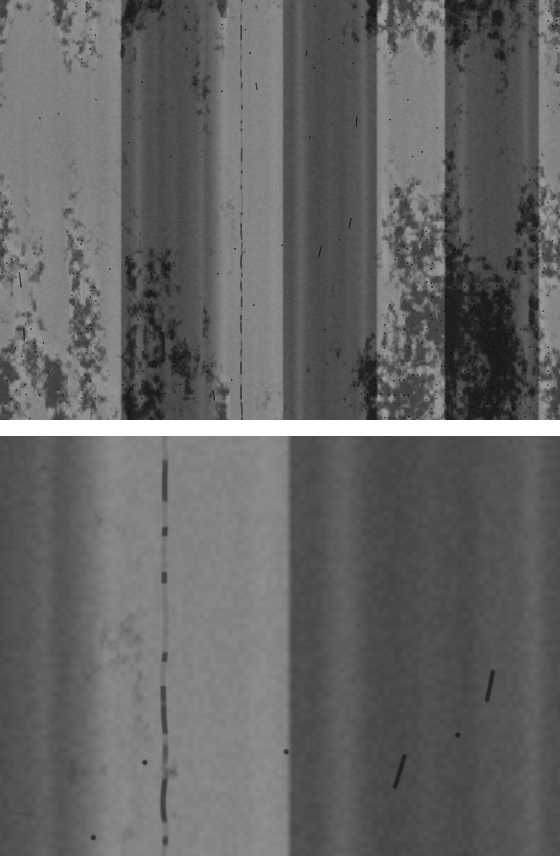
Top: the whole. Bottom: its middle third, enlarged.
Reproduce this texture procedurally as a WebGL 1 fragment shader.

```glsl
precision highp float;
// Weathered corrugated sheet metal: three dark vertical grooves between pale
// flats, stained by stretched wrapping noise, with pits, scratches and a seam.
// All noise lattices have whole-number periods, so the canvas tiles.
uniform vec2 u_resolution;

float hash(vec2 p) {
  vec3 q = fract(p.xyx * 0.1031);
  q += dot(q, q.yzx + 33.33);
  return fract((q.x + q.y) * q.z);
}

// Value noise with a whole number of cells across the tile
float noise(vec2 uv, vec2 cells, float seed) {
  vec2 p = uv * cells;
  vec2 i = floor(p);
  vec2 f = fract(p);
  f = f * f * (3.0 - 2.0 * f);
  vec2 a = mod(i, cells) + seed;
  vec2 b = mod(i + 1.0, cells) + seed;
  return mix(mix(hash(a), hash(vec2(b.x, a.y)), f.x),
             mix(hash(vec2(a.x, b.y)), hash(b), f.x), f.y);
}

float fbm(vec2 uv, vec2 cells, float seed) {
  float sum = 0.0;
  float weight = 0.533;
  for (int i = 0; i < 4; i++) {
    sum += weight * noise(uv, cells, seed + float(i) * 17.0);
    cells *= 2.0;
    weight *= 0.5;
  }
  return sum;
}

// Shortest signed offset on the wrapping tile
vec2 wrapOffset(vec2 d) {
  return d - floor(d + 0.5);
}

float band(float d, float width) {
  return exp(-d * d / (width * width));
}

void main() {
  vec2 uv = gl_FragCoord.xy / u_resolution;

  // Pale flats with faint drawn-out vertical lines
  float tone = 0.505 + 0.05 * (fbm(uv, vec2(5.0, 3.0), 3.0) - 0.5);
  float groove = 0.0;

  // Three grooves: dark margins, a lighter fold beside each, dark floor
  for (int i = 0; i < 3; i++) {
    float k = float(i);
    float d = wrapOffset(vec2(uv.x - 0.589 - 0.289 * (k - 1.0), 0.0)).x;
    float soft = i == 0 ? 0.028 : 0.003;
    float inside = smoothstep(-0.086, -0.081, d)
                 * (1.0 - smoothstep(0.084 - soft, 0.084 + soft, d));
    float fold = band(d + 0.052, 0.008) + band(d - 0.061, 0.007);
    float margin = smoothstep(0.062, 0.070, abs(d));
    float base = 0.295 + 0.045 * fold - 0.015 * margin
               + 0.03 * smoothstep(0.02, 0.06, abs(d));
    tone += 0.04 * band(d - 0.094, 0.011) + 0.025 * band(d + 0.096, 0.014);
    tone = mix(tone, base, inside);
    groove = max(groove, inside);
  }
  tone += 0.035 * (noise(uv, vec2(90.0, 2.0), 41.0) - 0.5);

  // Stains run down the sheet, heaviest low and wrapping over the top
  float streaks = fbm(uv, vec2(30.0, 4.0), 71.0);
  float patches = fbm(uv, vec2(7.0, 4.0), 113.0);
  float height = cos(6.28318 * (uv.y - 0.12));
  float amount = 0.55 * streaks + 0.45 * patches + 0.09 * height
               - 0.17 * band(uv.x - 0.49, 0.10)
               + 0.05 * band(uv.x - 0.85, 0.07);
  float speck = fbm(uv, vec2(96.0, 60.0), 151.0);
  float stain = smoothstep(0.52, 0.74, amount + 0.4 * (speck - 0.5));
  float bleach = smoothstep(0.5, 0.62, amount) * (1.0 - groove);
  tone += 0.06 * bleach * (1.0 - stain);
  tone *= 1.0 - mix(0.48, 0.62, groove) * stain;

  // Pits, denser where the sheet is stained
  vec2 grid = vec2(120.0, 90.0);
  vec2 cell = floor(uv * grid);
  vec2 jitter = 0.3 + 0.4 * vec2(hash(cell + 7.0), hash(cell + 211.0));
  float pit = 1.0 - smoothstep(0.08, 0.28, length(fract(uv * grid) - jitter));
  float chance = 0.004 + 0.16 * smoothstep(0.5, 0.68, amount);
  tone *= 1.0 - 0.6 * pit * step(hash(cell + 331.0), chance);

  // Short leaning scratches
  for (int i = 0; i < 9; i++) {
    float k = float(i);
    vec2 center = vec2(hash(vec2(k, 19.0)), hash(vec2(k, 47.0)));
    vec2 d = wrapOffset(uv - center) * vec2(1.333, 1.0);
    float lean = 0.5 * (hash(vec2(k, 83.0)) - 0.3);
    float size = 0.006 + 0.012 * hash(vec2(k, 97.0));
    vec2 along = normalize(vec2(lean, 1.0));
    float dist = length(d - along * clamp(dot(d, along), -size, size));
    tone *= 1.0 - 0.55 * (1.0 - smoothstep(0.0006, 0.0028, dist));
  }

  // Broken dotted seam on the clean flat
  float sway = 0.002 * (noise(vec2(0.0, uv.y), vec2(1.0, 40.0), 59.0) - 0.5);
  float seam = 1.0 - smoothstep(0.0006, 0.0026, abs(uv.x - 0.431 - sway));
  float dash = smoothstep(0.4, 0.7, noise(vec2(0.0, uv.y), vec2(1.0, 110.0), 29.0));
  tone *= 1.0 - seam * (0.1 + 0.4 * dash);

  // Fine grain
  tone += 0.035 * (noise(uv, vec2(300.0, 225.0), 5.0) - 0.5);
  gl_FragColor = vec4(vec3(clamp(tone, 0.06, 0.7)), 1.0);
}
```
